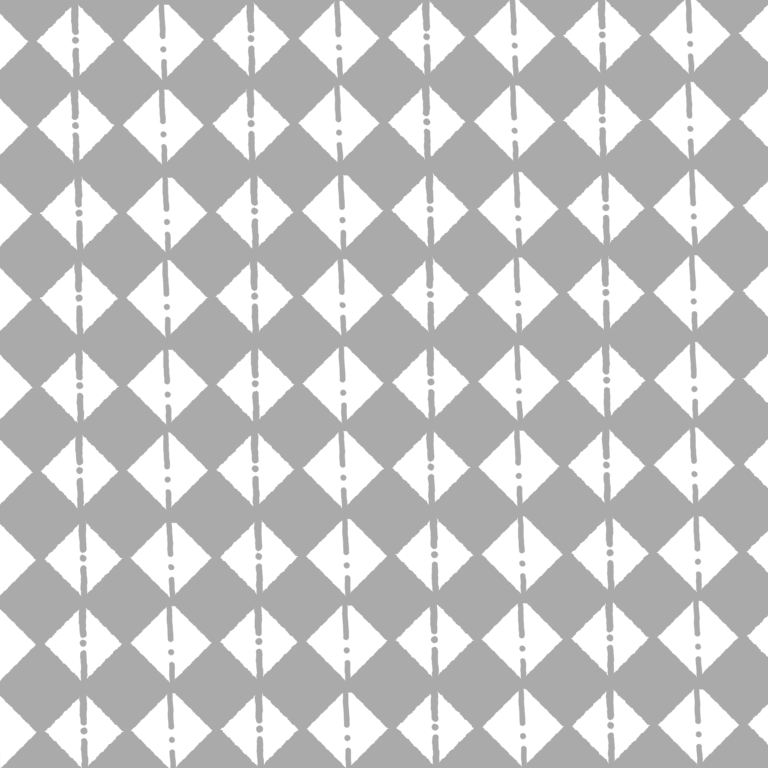
Reproduce this pattern procedurally as a WebGL 1 fragment shader.

```glsl
precision highp float;
// White hand-cut diamonds on grey, split by a bar, a dot and a bar, in two alternating motifs.

uniform vec2 u_resolution;

#define COLUMNS 8.747               // column pitches across the canvas
#define ROW_PITCH 0.983             // in column pitches, as are all lengths below
#define FIRST_CENTER vec2(0.860, 0.467)
#define COLUMN_RISE 0.0105          // each column sits a little higher
#define PAIR_SHIFT vec2(0.040, 0.048) // sideways step of every pair, of every two pairs
#define ROW_NUDGE 0.015             // odd rows sit closer to the row above
#define HALF_SIZE vec2(0.440, 0.461) // narrow motif, wide motif
#define ROUGHNESS vec2(0.0075, 0.0045)
#define GREY vec3(0.667)
#define WHITE vec3(1.0)

float hash(vec2 p) {
  return fract(sin(dot(p, vec2(12.99, 78.23))) * 4375.85);
}

// Layered sines, for uneven cut edges
float wobble(float t, float seed) {
  return 0.5 * sin(t * 31.0 + seed) + 0.3 * sin(t * 67.0 + seed * 2.3)
       + 0.2 * sin(t * 113.0 + seed * 4.1);
}

// Upright bar with round ends; radius runs from r.x at y0 to r.y at y1
float barDistance(vec2 p, float y0, float y1, vec2 r) {
  float y = clamp(p.y, y0, y1);
  return length(p - vec2(0.0, y)) - mix(r.x, r.y, (y - y0) / (y1 - y0));
}

float diamondDistance(vec2 p, float halfSize, float rough, float topCut, float seed) {
  float side = step(0.0, p.x) + 2.0 * step(0.0, p.y);
  float along = abs(p.x) - abs(p.y);
  float d = (abs(p.x) + abs(p.y) - halfSize) * 0.7071;
  d += rough * wobble(along, seed + side * 1.9);
  return max(d, -p.y - topCut);
}

// Bar, dot and bar; wide motifs have thinner bars and a lower dot
float strokeDistance(vec2 p, float wide, float seed) {
  p.x -= mix(0.028, 0.045, wide) * (p.y - 0.08 * wide);
  p.x += 0.003 * wobble(p.y * 0.6, seed);
  float upper = barDistance(p, -0.55, mix(-0.106, -0.043, wide),
                            mix(vec2(0.046, 0.037), vec2(0.030, 0.032), wide));
  float lower = barDistance(p, mix(0.110, 0.247, wide), 0.55,
                            mix(vec2(0.035, 0.038), vec2(0.031, 0.032), wide));
  float dotShape = length(p - vec2(0.0, mix(-0.006, 0.106, wide)))
                 - mix(0.039, 0.034, wide);
  float rough = mix(0.004, 0.002, wide) * wobble(p.y, seed + step(0.0, p.x) * 2.0);
  return min(min(upper, lower), dotShape) + rough;
}

void main() {
  // Column pitches from the top left corner, y downward
  vec2 p = vec2(gl_FragCoord.x, u_resolution.y - gl_FragCoord.y);
  p = p / u_resolution.x * COLUMNS - FIRST_CENTER;
  float pixel = COLUMNS / u_resolution.x;

  // Nearest motif on the drifting grid
  float row = floor((p.y + COLUMN_RISE * p.x) / ROW_PITCH + 0.5);
  float pair = floor(row * 0.5);
  float shift = dot(PAIR_SHIFT, vec2(mod(pair, 2.0), floor(pair * 0.5)));
  float column = floor(p.x - shift + 0.5);
  vec2 center = vec2(column + shift,
                     row * ROW_PITCH - ROW_NUDGE * mod(row, 2.0) - COLUMN_RISE * column);
  vec2 q = p - center;

  // Variation between motifs
  float wide = mod(column, 2.0);
  float seed = 6.283 * hash(vec2(column, row) + 3.0);
  float topCut = mix(0.45, 0.395 + 0.04 * hash(vec2(row, column) + 7.0), wide);

  // Diamond minus strokes
  float d = diamondDistance(q, mix(HALF_SIZE.x, HALF_SIZE.y, wide),
                            mix(ROUGHNESS.x, ROUGHNESS.y, wide), topCut, seed);
  d = max(d, -strokeDistance(q, wide, seed));
  float cover = 1.0 - smoothstep(-0.9 * pixel, 0.9 * pixel, d);
  gl_FragColor = vec4(mix(GREY, WHITE, cover), 1.0);
}
```
